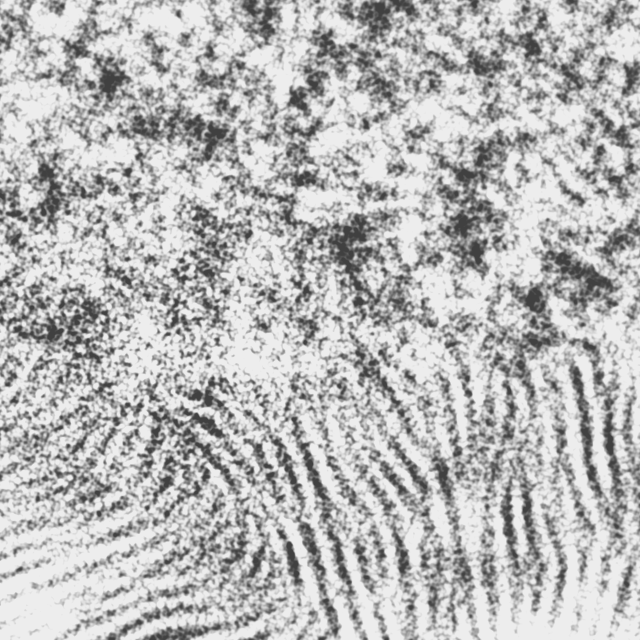
Write a WebGL 1 fragment shader that draws this texture.

```glsl
precision highp float;
// Mottled grey grain: ragged dark clumps above, fanning broken strokes below.
// Gradient noise gives clouds, clumps and grain; a sum of oriented wave packets
// gives the strokes. The layers add up to a signal that a soft curve turns grey.
uniform vec2 u_resolution;

const float TAU = 6.2831853;
const float UNIT_SPREAD = 4.7; // scales gradient noise to a deviation near one
const vec3 DARK = vec3(0.25);
const vec3 LIGHT = vec3(0.93);

vec2 hash2(vec2 cell, float seed) {
  vec3 q = fract(vec3(cell.xyx + seed) * vec3(0.1031, 0.1030, 0.0973));
  q += dot(q, q.yzx + 33.33);
  return fract((q.xx + q.yz) * q.zy);
}

float cornerSlope(vec2 cell, vec2 offset, float seed) {
  float a = TAU * hash2(cell, seed).x;
  return dot(vec2(cos(a), sin(a)), offset);
}

float gradientNoise(vec2 p, float seed) {
  vec2 i = floor(p), f = p - i;
  vec2 w = f * f * f * (f * (f * 6.0 - 15.0) + 10.0);
  vec2 e = vec2(1.0, 0.0);
  float low = mix(cornerSlope(i, f, seed), cornerSlope(i + e, f - e, seed), w.x);
  float high = mix(cornerSlope(i + e.yx, f - e.yx, seed),
                   cornerSlope(i + 1.0, f - 1.0, seed), w.x);
  return UNIT_SPREAD * mix(low, high, w.y);
}

vec2 rotate(vec2 p, float a) {
  float c = cos(a), s = sin(a);
  return vec2(c * p.x - s * p.y, s * p.x + c * p.y);
}

// Two turned octaves, so that no lattice direction stands out.
float roughNoise(vec2 p, float frequency, float seed) {
  float base = gradientNoise(rotate(p, 0.6) * frequency, seed);
  float detail = gradientNoise(rotate(p, 1.9) * frequency * 1.7, seed + 7.0);
  return 0.8 * base + 0.6 * detail;
}

// Wave packets scattered in cells, all running along the given angle.
float strokeNoise(vec2 p, float angle, float density, float waves, float seed) {
  vec2 q = p * density, home = floor(q);
  float sum = 0.0;
  for (int y = -2; y <= 2; y++) {
    for (int x = -2; x <= 2; x++) {
      vec2 cell = home + vec2(float(x), float(y));
      vec2 d = rotate(q - cell - hash2(cell, seed), -angle);
      float phase = TAU * hash2(cell, seed + 19.0).y;
      float envelope = exp(-0.7 * d.x * d.x - 1.5 * d.y * d.y);
      sum += envelope * cos(TAU * waves * d.y + phase);
    }
  }
  return 1.15 * sum;
}

// Strokes rise to the right on the left side and fall steeply on the right.
float strokeAngle(vec2 p, float fan) {
  float leftAngle = 0.3 + 0.9 * p.y + 0.7 * p.x;
  float rightAngle = mix(2.2, 1.65, smoothstep(0.4, 0.78, p.x - 0.3 * p.y));
  float side = smoothstep(0.3, 0.44, p.x + 0.8 * (p.y - 0.2));
  float wander = 0.16 * gradientNoise(p * 5.0, 3.0);
  return mix(leftAngle, rightAngle, side) + wander * mix(4.0, 1.0, fan);
}

// Soft elliptical area, one at its centre.
float softPatch(vec2 p, vec2 centre, vec2 radius) {
  vec2 d = (p - centre) / radius;
  return exp(-dot(d, d));
}

float bareAreas(vec2 p) {
  float corner = softPatch(p, vec2(0.01, 0.06), vec2(0.13, 0.12));
  float rim = softPatch(p, vec2(0.9, 0.0), vec2(0.28, 0.06));
  float band = softPatch(p, vec2(0.46, 0.43), vec2(0.13, 0.017));
  return 1.7 * corner + 1.8 * rim + 1.3 * band;
}

void main() {
  vec2 p = gl_FragCoord.xy / min(u_resolution.x, u_resolution.y);

  // Where strokes replace clumps, and where the grain is strongest
  float fan = 1.0 - smoothstep(0.33, 0.48, p.y + 0.02 * gradientNoise(p * 6.0, 5.0));
  float grainy = softPatch(p, vec2(0.25, 0.42), vec2(0.4, 0.3));

  // Layers from coarse to fine
  float cloud = roughNoise(p, 8.0, 11.0);
  float clump = roughNoise(p, 27.0, 23.0);
  float stroke = strokeNoise(p, strokeAngle(p, fan), 24.0, 1.2, 41.0);
  float grain = roughNoise(p, 95.0, 61.0);

  float signal = mix(0.5, 0.3, fan) * cloud
               + mix(0.62, 0.15, fan) * clump * (1.0 - 0.35 * grainy)
               + mix(0.28, 0.8, fan) * stroke * (1.0 - 0.25 * grainy)
               + mix(0.5, 0.82, grainy) * grain
               + bareAreas(p) - 0.06;

  // Soft curve with flat lights and deep darks
  gl_FragColor = vec4(mix(DARK, LIGHT, smoothstep(-2.5, 1.1, signal)), 1.0);
}
```
